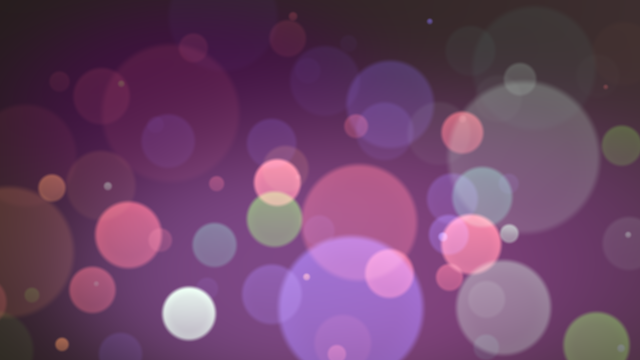
Reproduce this background procedurally as a WebGL 1 fragment shader.

```glsl
precision highp float;
// Soft translucent bokeh discs scattered over a dark plum and mauve glow.

uniform vec2 u_resolution;

#define DARK vec3(0.208, 0.157, 0.160)
#define PLUM vec3(0.26, 0.055, 0.27)
#define MAUVE vec3(0.43, 0.225, 0.425)
#define LAVENDER vec3(0.39, 0.27, 0.50)
#define HALO vec3(0.08, 0.04, 0.07)
#define LIGHT_CENTER vec2(0.58, 0.25)
#define MAX_DISCS 26
#define EDGE_BLUR 0.005
#define JITTER 0.08

vec2 hash2(float n) {
    return fract(sin(vec2(n, n + 17.3) * vec2(12.9898, 78.233)) * 4375.85);
}

// Elliptical glow with a flat middle and a smooth falloff.
float glow(vec2 uv, vec2 center, vec2 size) {
    vec2 d = (uv - center) / size;
    float s = dot(d, d);
    return exp(-s * s);
}

// Disc colour chosen from bands along a 0..1 key.
vec3 tint(float key) {
    vec3 c = vec3(0.40, 0.95, 0.12);                       // green
    c = mix(c, vec3(0.25, 0.70, 0.60), step(0.08, key));   // teal
    c = mix(c, vec3(0.42, 0.36, 1.00), step(0.17, key));   // violet
    c = mix(c, vec3(1.00, 0.55, 0.22), step(0.42, key));   // orange
    c = mix(c, vec3(0.62, 0.78, 0.68), step(0.53, key));   // pale grey
    return mix(c, vec3(1.00, 0.33, 0.34), step(0.70, key)); // rose
}

// Filled disc with a soft edge, a faint rim and a slightly brighter top.
float disc(vec2 offset, float radius) {
    float d = length(offset);
    float blur = EDGE_BLUR + 0.035 * radius;
    float fill = 1.0 - smoothstep(radius - blur, radius + blur, d);
    float rim = smoothstep(0.6 * radius, radius, d);
    return fill * (0.94 + 0.1 * rim + 0.2 * offset.y / radius);
}

// Screens one layer of evenly scattered discs over the colour.
// pull: how far centers gather toward the light; faintest: relative strength
// of the weakest disc; ambient: strength far from the light.
vec3 addDiscs(vec3 col, vec2 p, float aspect, float seed, int count, vec2 radii,
              float pull, float gain, float faintest, float ambient) {
    for (int i = 0; i < MAX_DISCS; i++) {
        if (i >= count) break;
        float n = float(i);
        vec2 center = fract(vec2(0.03, 0.0) + seed * vec2(1.0, 1.7) + n * vec2(0.7549, 0.5698));
        center += JITTER * (hash2(n + seed * 31.0) - 0.5);
        center = mix(center, LIGHT_CENTER, pull);
        float radius = mix(radii.x, radii.y, fract(n * 0.91 + seed));
        float rank = fract(n * 0.382 + seed);
        float away = length((center - LIGHT_CENTER) * vec2(0.9, 1.1));
        float lit = mix(1.0, ambient, smoothstep(0.15, 0.7, away));
        float strength = gain * lit * mix(faintest, 1.0, rank * rank);
        float whiteness = 0.45 * smoothstep(0.7, 1.1, strength);
        vec3 light = mix(tint(fract(n * 0.618 + seed)), vec3(1.0), whiteness);
        light *= strength * disc(p - center * vec2(aspect, 1.0), radius);
        col = 1.0 - (1.0 - col) * (1.0 - min(light, 1.0));
    }
    return col;
}

void main() {
    vec2 uv = gl_FragCoord.xy / u_resolution;
    float aspect = u_resolution.x / u_resolution.y;
    vec2 p = uv * vec2(aspect, 1.0);

    // Blurred backdrop
    vec3 col = DARK * mix(0.72, 1.15, uv.x);
    col = mix(col, PLUM, 0.85 * glow(uv, vec2(0.31, 0.68), vec2(0.30, 0.32)));
    col = mix(col, MAUVE, glow(uv, vec2(0.60, 0.29), vec2(0.54, 0.46)));
    col = mix(col, LAVENDER, 0.4 * glow(uv, vec2(0.36, 0.22), vec2(0.24, 0.30)));
    col += HALO * glow(uv, vec2(0.50, 0.22), vec2(0.34, 0.34));

    // Large, medium, gathered bright and small discs, then sparks
    col = addDiscs(col, p, aspect, 0.0, 11, vec2(0.11, 0.22), 0.0, 0.74, 0.5, 0.08);
    col = addDiscs(col, p, aspect, 0.37, 24, vec2(0.05, 0.10), 0.0, 1.1, 0.12, 0.12);
    col = addDiscs(col, p, aspect, 0.80, 9, vec2(0.055, 0.09), 0.45, 1.2, 0.15, 0.3);
    col = addDiscs(col, p, aspect, 0.71, 20, vec2(0.018, 0.045), 0.0, 0.95, 0.12, 0.3);
    col = addDiscs(col, p, aspect, 0.13, 12, vec2(0.005, 0.012), 0.0, 0.95, 0.3, 0.6);

    gl_FragColor = vec4(col, 1.0);
}
```
